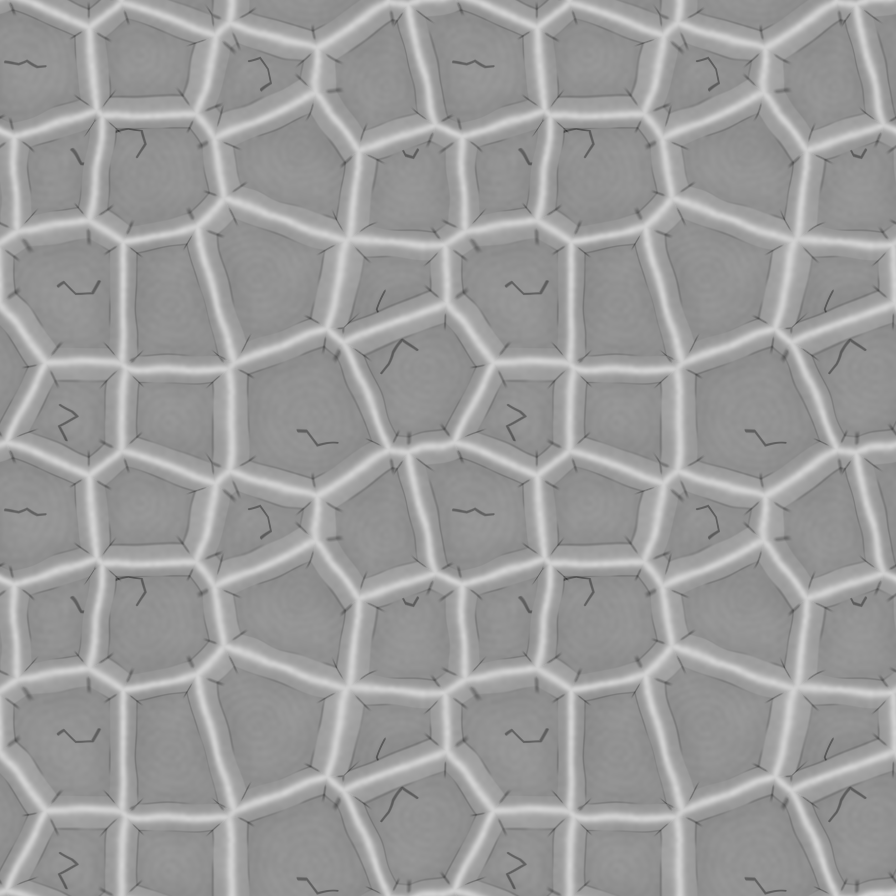
Give the GLSL for this texture map, as a WebGL 2 fragment shader.

```glsl
#version 300 es
precision highp float;

uniform vec2 u_resolution;
out vec4 fragColor;

float hash(vec2 p) {
    return fract(sin(dot(p, vec2(127.1, 311.7))) * 43758.5453);
}

vec2 hash2(vec2 p) {
    return vec2(hash(p + 3.7), hash(p + 19.3));
}

// Value noise that wraps after a whole number of lattice steps
float noise(vec2 p, float period) {
    vec2 i = floor(p), f = fract(p);
    f = f * f * (3.0 - 2.0 * f);
    float a = hash(mod(i, period));
    float b = hash(mod(i + vec2(1, 0), period));
    float c = hash(mod(i + vec2(0, 1), period));
    float d = hash(mod(i + vec2(1, 1), period));
    return mix(mix(a, b, f.x), mix(c, d, f.x), f.y);
}

float segmentDistance(vec2 p, vec2 a, vec2 b) {
    vec2 ab = b - a;
    return length(p - a - ab * clamp(dot(p - a, ab) / dot(ab, ab), 0.0, 1.0));
}

vec2 cellSite(vec2 cell) {
    return cell + 0.18 + 0.64 * hash2(mod(cell, 4.0));
}

// Weighted distance, so that some plates grow larger than others
float cellPower(vec2 p, vec2 cell) {
    vec2 r = p - cellSite(cell);
    return dot(r, r) - 0.3 * hash(mod(cell, 4.0) + 41.0);
}

// Short jagged crack walking away from near the middle of a plate
float crackDistance(vec2 p, vec2 cell) {
    vec2 id = mod(cell, 4.0);
    vec2 a = cellSite(cell) + 0.4 * (hash2(id + 7.0) - 0.5);
    float angle = 6.283 * hash(id + 11.0);
    float nearest = 9.0;
    for (int k = 0; k < 4; k++) {
        float turn = hash(id + 13.0 + float(k));
        vec2 b = a + (0.06 + 0.1 * turn) * vec2(cos(angle), sin(angle));
        nearest = min(nearest, segmentDistance(p, a, b));
        angle += (turn - 0.5) * 3.4;
        a = b;
    }
    return nearest;
}

void main() {
    vec2 p = 8.0 * gl_FragCoord.xy / u_resolution.y;
    float pixel = 8.0 / u_resolution.y;
    vec2 wobble = vec2(noise(p * 4.0, 16.0), noise(p * 4.0 + 5.0, 16.0)) - 0.5;
    vec2 q = p + 0.045 * wobble;

    // Owning plate
    vec2 home = floor(q);
    vec2 cell = home;
    float power = 9.0;
    for (int y = -2; y <= 2; y++)
    for (int x = -2; x <= 2; x++) {
        vec2 other = home + vec2(x, y);
        float otherPower = cellPower(q, other);
        if (otherPower < power) {
            power = otherPower;
            cell = other;
        }
    }

    // Nearest borders, also measured against each border's own bevel width
    vec2 id = mod(cell, 4.0);
    vec2 site = cellSite(cell);
    float border = 9.0, first = 9.0, second = 9.0, edgeSeed = 0.0;
    for (int y = -2; y <= 2; y++)
    for (int x = -2; x <= 2; x++) {
        if (x == 0 && y == 0) continue;
        vec2 other = cell + vec2(x, y);
        float d = (cellPower(q, other) - power) / (2.0 * length(cellSite(other) - site));
        float seed = hash(id + 5.3 * mod(other, 4.0));
        float scaled = d / mix(0.11, 0.17, seed);
        border = min(border, d);
        if (scaled < first) {
            second = first;
            first = scaled;
            edgeSeed = seed;
        } else {
            second = min(second, scaled);
        }
    }

    // Plate with faint brushed rings
    float cloud = noise(p * 3.0, 12.0);
    float fine = noise(p * 22.0, 88.0);
    float rings = sin(70.0 * length(q - site) + 7.0 * cloud);
    float plate = 0.553 + 0.025 * smoothstep(1.0, 2.6, first);
    plate += 0.026 * (cloud - 0.5) + 0.018 * (fine - 0.5) + 0.004 * rings;

    // Bevel around the plate
    float bevel = 0.625 - 0.03 * first + 0.05 * (edgeSeed - 0.5);
    bevel += 0.035 * (cloud - 0.5) + 0.02 * (fine - 0.5);
    float soft = pixel / 0.14;
    float onBevel = 1.0 - smoothstep(1.0 - soft, 1.0 + soft, first);
    float shade = mix(plate, bevel, onBevel);

    // Dark seams at the bevel foot and its mitred corners
    float foot = 1.0 - smoothstep(0.0, 0.06 + soft, abs(first - 1.03));
    shade -= 0.075 * foot * smoothstep(0.2, 0.7, noise(p * 5.0 + 9.0, 20.0));
    float mitre = 1.0 - smoothstep(0.0, 0.07 + soft, second - first);
    mitre *= smoothstep(0.4, 0.65, first) * (1.0 - smoothstep(1.1, 1.5, first));
    shade -= 0.15 * mitre;

    // Cracks on most plates
    float crack = 1.0 - smoothstep(0.003, 0.009 + pixel, crackDistance(q + 0.06 * wobble, cell));
    shade -= 0.2 * crack * (1.0 - onBevel) * step(0.3, hash(id + 29.0));

    // Pale ridge along the borders
    float ridge = exp(-pow(border / 0.042, 2.0));
    shade = mix(shade, 0.81 + 0.03 * (fine - 0.5), ridge);

    fragColor = vec4(vec3(shade), 1.0);
}
```
